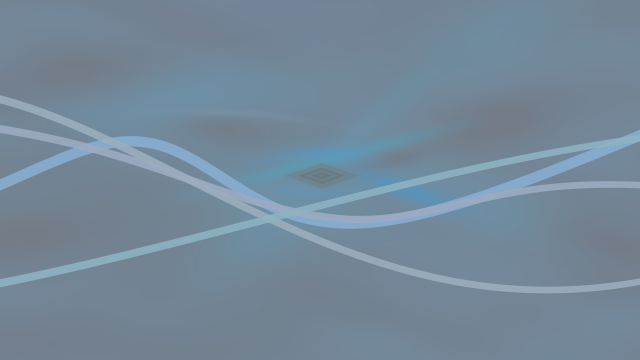
This background is drawn by a Shadertoy shader. Its source:

```glsl
// Four pale ribbons sweep over a hazy slate backdrop with a small diamond core.
// The haze is stretched value noise plus rotated gaussian glows; each ribbon
// is a height function of x, drawn with a slope-corrected distance.

float hash(vec2 p) {
    vec3 q = fract(vec3(p.xyx) * 0.1031);
    q += dot(q, q.yzx + 33.33);
    return fract((q.x + q.y) * q.z);
}

float noise(vec2 p) {
    vec2 i = floor(p), f = fract(p);
    f = f * f * (3.0 - 2.0 * f);
    return mix(mix(hash(i), hash(i + vec2(1, 0)), f.x),
               mix(hash(i + vec2(0, 1)), hash(i + vec2(1, 1)), f.x), f.y);
}

vec2 rotate(vec2 p, float angle) {
    float c = cos(angle), s = sin(angle);
    return vec2(c * p.x + s * p.y, c * p.y - s * p.x);
}

// Soft ellipse with the given centre, radii and tilt
float glow(vec2 p, vec2 centre, vec2 radii, float angle) {
    vec2 q = rotate(p - centre, angle) / radii;
    return exp(-dot(q, q));
}

// Height of each ribbon, for x from 0 to 1
float ribbonHeight(int id, float x) {
    if (id == 0) {
        float rise = pow(max(x, 0.0), 4.3);
        return 0.486 + 0.787 * x - 0.66 * rise / (rise + pow(0.388, 4.3));
    }
    if (id == 1) {
        float t = x - 0.5;
        return 0.331 + t * (-0.722 + t * (0.73 + t * (0.861 - 0.681 * t)));
    }
    if (id == 2) {
        float t = x - 0.53;
        return 0.655 - 0.162 * x - 0.176 * exp(-t * t * (t < 0.0 ? 9.2 : 14.5));
    }
    return 0.213 + x * (0.359 + x * (0.245 - 0.201 * x));
}

vec3 backdrop(vec2 p) {
    // Streaked haze along two crossing directions
    float haze = 0.5 * noise(rotate(p, 0.28) * vec2(2.2, 8.0) + 7.0)
               + 0.5 * noise(rotate(p, -0.32) * vec2(2.5, 10.0) + 23.0);
    vec3 col = mix(vec3(0.45, 0.505, 0.56), vec3(0.45, 0.535, 0.61), smoothstep(0.2, 0.8, haze));
    col = mix(col, vec3(0.45, 0.51, 0.61), 0.6 * glow(p, vec2(0.0, 0.48), vec2(0.5, 0.14), 0.0));

    // Broad teal clouds
    float teal = 0.65 * glow(p, vec2(-0.40, 0.22), vec2(0.32, 0.09), 0.22)
               + 0.65 * glow(p, vec2(-0.17, -0.16), vec2(0.22, 0.10), 0.5)
               + 0.55 * glow(p, vec2(0.55, -0.10), vec2(0.28, 0.07), -0.3)
               + 0.45 * glow(p, vec2(0.50, 0.41), vec2(0.30, 0.10), 0.4)
               + 0.40 * glow(p, vec2(0.14, 0.16), vec2(0.24, 0.035), 0.7)
               + 0.50 * glow(p, vec2(0.0, 0.04), vec2(0.40, 0.13), 0.0);
    col = mix(col, vec3(0.42, 0.575, 0.66), min(teal, 0.9));

    // Warm grey patches
    float warm = 0.8 * glow(p, vec2(0.50, 0.17), vec2(0.20, 0.07), 0.3)
               + 0.8 * glow(p, vec2(-0.84, -0.16), vec2(0.28, 0.08), 0.1)
               + 0.7 * glow(p, vec2(-0.70, 0.29), vec2(0.26, 0.07), 0.15)
               + 0.7 * glow(p, vec2(-0.26, 0.14), vec2(0.13, 0.04), -0.1)
               + 0.7 * glow(p, vec2(0.20, 0.055), vec2(0.09, 0.025), 0.2)
               + 0.7 * glow(p, vec2(0.79, -0.17), vec2(0.20, 0.07), -0.3)
               + 0.6 * glow(p, vec2(-0.85, -0.45), vec2(0.30, 0.10), 0.0);
    col = mix(col, vec3(0.455, 0.475, 0.515), min(warm, 0.85));

    // Cyan streak, blue streak and the arcs around the core
    col = mix(col, vec3(0.32, 0.64, 0.74), 0.6 * glow(p, vec2(0.025, 0.058), vec2(0.30, 0.018), 0.25));
    col = mix(col, vec3(0.30, 0.59, 0.78), 0.65 * glow(p, vec2(0.245, -0.03), vec2(0.15, 0.025), -0.35));
    float upperArc = p.y - 0.072 + 0.7 * p.x * p.x;
    float lowerArc = p.y + 0.038 - 0.9 * p.x * p.x;
    col = mix(col, vec3(0.36, 0.59, 0.77), exp(-p.x * p.x * 40.0)
        * (0.6 * exp(-upperArc * upperArc * 2500.0) + 0.4 * exp(-lowerArc * lowerArc * 6000.0)));
    float outerArc = p.y - 0.19 + 0.25 * (p.x + 0.35) * (p.x + 0.35);
    col += 0.025 * exp(-outerArc * outerArc * 9000.0) * glow(p, vec2(-0.2, 0.18), vec2(0.22, 0.1), 0.0);

    // Diamond core with fine nested rings
    float diamond = 0.35 * abs(p.x - 0.005) + abs(p.y - 0.012);
    float core = 1.0 - smoothstep(0.015, 0.048, diamond);
    vec3 coreColour = vec3(0.42, 0.475, 0.49) + 0.025 * cos(diamond * 480.0);
    return mix(col, coreColour, 0.8 * core);
}

void mainImage(out vec4 fragColor, in vec2 fragCoord) {
    vec2 uv = fragCoord / iResolution.xy;
    float aspect = iResolution.x / iResolution.y, pixel = 1.0 / iResolution.y;
    vec3 col = backdrop((uv - 0.5) * vec2(aspect, 1.0));

    // Ribbons, back to front
    vec3 tints[4] = vec3[4](vec3(0.53, 0.68, 0.82), vec3(0.61, 0.68, 0.74),
                            vec3(0.61, 0.67, 0.755), vec3(0.55, 0.70, 0.76));
    for (int i = 0; i < 4; i++) {
        float h = ribbonHeight(i, uv.x);
        float slope = (ribbonHeight(i, uv.x + 0.002) - h) / (0.002 * aspect);
        float dist = abs(uv.y - h) / sqrt(1.0 + slope * slope);
        float halfWidth = i == 0 ? 0.0145 : mix(0.0110, 0.0090, uv.x);
        float cover = 1.0 - smoothstep(-0.7 * pixel, 0.7 * pixel, dist - halfWidth);
        col = mix(col, tints[i], 0.9 * cover);
    }
    fragColor = vec4(col, 1.0);
}
```
